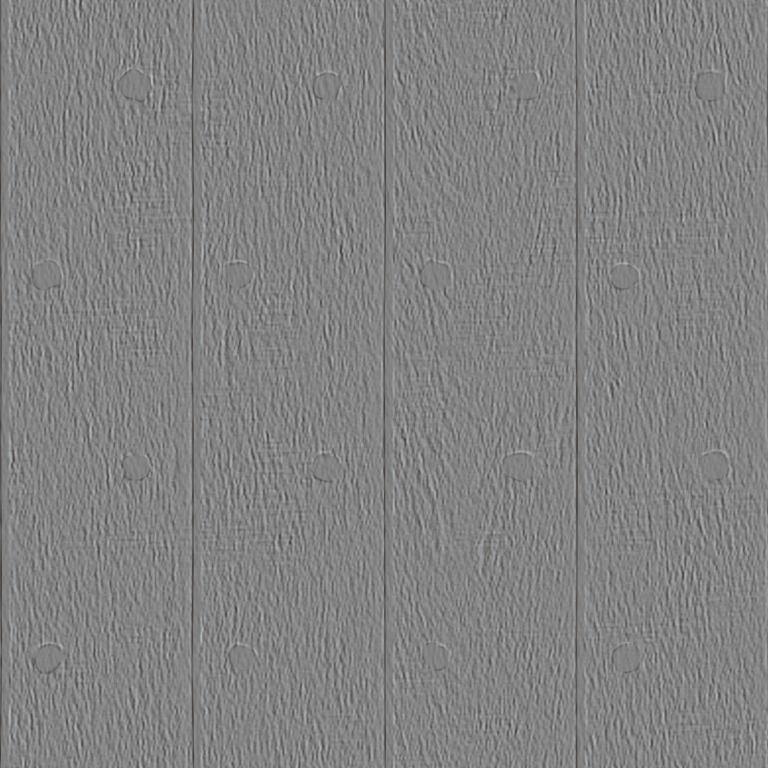
A Shadertoy shader for this texture map:

```glsl
const vec3 DARK  = vec3(0.335, 0.322, 0.312);
const vec3 MID   = vec3(0.510, 0.509, 0.510);
const vec3 LIGHT = vec3(0.640, 0.655, 0.668);

const float PLANKS = 4.0;
const float SEAM_SHIFT = 0.0010;
const float SEAM_HALF_WIDTH = 0.0011;
const float GROOVE_WIDTH = 0.010;

const float PEG_SPACING = 0.2485;
const float PEG_FIRST_ROW = 0.143;
const vec2  PEG_COLUMNS = vec2(0.260, 0.718);   // even and odd rows, in plank widths
const float PEG_RADIUS = 0.0178;

const vec2 GRAIN_COARSE = vec2(240.0, 58.0);
const vec2 GRAIN_FINE   = vec2(390.0, 150.0);
const vec2 RELIEF_STEP  = vec2(0.0030, 0.0014);
const float RELIEF_GAIN = 2.05;
const float ARCH_SLOPE = 0.17;
const float LEAN = 0.06;

float hash(vec2 p) {
    vec3 q = fract(p.xyx * vec3(0.1031, 0.1030, 0.0973));
    q += dot(q, q.yzx + 33.33);
    return fract((q.x + q.y) * q.z);
}

float noise(vec2 p) {
    vec2 i = floor(p), f = fract(p);
    f = f * f * (3.0 - 2.0 * f);
    vec2 e = vec2(0.0, 1.0);
    return mix(mix(hash(i), hash(i + e.yx), f.x),
               mix(hash(i + e.xy), hash(i + e.yy), f.x), f.y);
}

float band(float x, float center, float halfWidth, float soft) {
    return 1.0 - smoothstep(halfWidth - soft, halfWidth + soft, abs(x - center));
}

// Offset from the peg of this cell; z is its random seed
vec3 pegOffset(vec2 p, float plank) {
    float row = floor((p.y - PEG_FIRST_ROW) / PEG_SPACING + 0.5);
    vec2 id = vec2(plank, row);
    float column = mod(row, 2.0) < 0.5 ? PEG_COLUMNS.x : PEG_COLUMNS.y;
    vec2 center = vec2((plank + column) / PLANKS, PEG_FIRST_ROW + row * PEG_SPACING);
    center += vec2(0.010, 0.004) * (vec2(hash(id + 7.0), hash(id + 19.0)) - 0.5);
    return vec3(p - center, hash(id + 41.0));
}

// Coordinates across and along the fibres
vec2 fibreSpace(vec2 p, float plank) {
    vec2 seed = vec2(plank * 17.3, plank * 5.1);
    float x = p.x - (plank + 0.42) / PLANKS;
    float across = x + 0.022 * noise(p * vec2(5.0, 3.5) + seed)
                     + 0.006 * noise(p * vec2(24.0, 13.0) + seed);
    if (plank > 2.5) across += LEAN * p.y;
    else if (plank > 1.5) across += sqrt(x * x + 0.0006) - x - ARCH_SLOPE * p.y;
    vec2 d = pegOffset(p, plank).xy;
    across -= 0.4 * d.x * exp(-dot(d, d) / 0.0008);
    across += 0.0026 * noise(p * vec2(150.0, 190.0));
    return vec2(across, p.y + 0.5 * p.x) + seed;
}

float fibres(vec2 p, float plank) {
    vec2 g = fibreSpace(p, plank);
    return 0.57 * noise(g * GRAIN_COARSE) + 0.43 * noise(p * GRAIN_FINE + 9.0);
}

// High-passed grain: dark pores with pale lips
float woodTone(vec2 p, float plank) {
    float relief = fibres(p, plank)
                 - 0.55 * fibres(p + RELIEF_STEP, plank)
                 - 0.45 * fibres(p - RELIEF_STEP, plank);
    float roughness = mix(0.75, 1.28, noise(p * vec2(30.0, 18.0) + plank * 13.0));
    float tone = RELIEF_GAIN * relief * roughness;

    // Fine tooth, cross scratches and hairline cracks
    tone += 0.34 * (noise(p * 390.0) - 0.5);
    float scratched = smoothstep(0.60, 0.85, noise(p * vec2(11.0, 17.0) + 51.0));
    vec2 scratch = p * vec2(45.0, 300.0);
    tone += 0.30 * scratched * (noise(scratch) - noise(scratch + vec2(0.0, 0.9)));
    vec2 crack = fibreSpace(p, plank) * vec2(210.0, 10.0) + 83.0;
    tone -= 0.28 * (smoothstep(0.84, 0.95, noise(crack))
                  - smoothstep(0.84, 0.95, noise(crack + vec2(0.8, 0.0))));
    return tone + 0.045;
}

void mainImage(out vec4 fragColor, in vec2 fragCoord) {
    vec2 p = fragCoord / iResolution.xy;
    float px = 1.0 / iResolution.y;
    float plank = clamp(floor((p.x - SEAM_SHIFT) * PLANKS), 0.0, PLANKS - 1.0);
    float tone = woodTone(p, plank);

    // Pegs: worn, slightly squared discs with a lit upper right rim
    vec3 peg = pegOffset(p, plank);
    vec2 d = peg.xy;
    float squared = pow(dot(d * d, d * d), 0.25) * 1.08;
    float radius = mix(length(d), squared, 0.6 * peg.z);
    radius += 0.006 * (noise(p * 75.0) - 0.5);
    float size = PEG_RADIUS * mix(0.88, 1.12, hash(vec2(peg.z * 91.0, 3.0)));
    float disc = 1.0 - smoothstep(size - 0.0015, size + 0.0015, radius);
    float facing = dot(d / max(length(d), 0.0001), normalize(vec2(0.6, 0.8)));
    float chipped = smoothstep(0.15, 0.75, noise(p * 120.0));
    float rim = band(radius, size, 0.0012, 0.0012 + px * 0.5);
    float halo = band(radius, size + 0.0035, 0.0012, 0.0012 + px * 0.5);
    tone = mix(tone, tone * 0.38, disc);
    tone -= 0.85 * rim * chipped * (0.75 - 0.25 * facing);
    tone += 0.95 * halo * chipped * smoothstep(-0.6, 0.7, facing);

    // Seams: dark slit, smooth groove to its right and pale worn edges
    float seam = floor(p.x * PLANKS + 0.5);
    float wander = 0.0016 * (noise(vec2(seam * 11.0, p.y * 7.0)) - 0.5);
    float s = p.x - seam / PLANKS - SEAM_SHIFT - wander;
    float edgeWear = noise(vec2(s * 180.0, p.y * 65.0) + seam * 23.0);
    float groove = band(s, GROOVE_WIDTH * 0.5, GROOVE_WIDTH * 0.5, 0.0015);
    float shoulder = band(s, -0.010, 0.008, 0.004);
    tone = mix(tone, tone * 0.35 - 0.03, groove);
    tone = mix(tone, tone * 0.70 + 0.04, shoulder);
    tone += (0.25 + 0.50 * edgeWear) * band(s, -0.0034, 0.0010, 0.0010 + px * 0.5);
    tone += 0.75 * edgeWear * band(s, GROOVE_WIDTH + 0.002, 0.0012, 0.0012 + px * 0.5);
    float slit = band(s, 0.0, SEAM_HALF_WIDTH, px * 0.6);
    tone = mix(tone, -mix(0.60, 1.40, edgeWear), slit);

    vec3 color = mix(MID, tone < 0.0 ? DARK : LIGHT, min(abs(tone), 1.4));
    fragColor = vec4(color, 1.0);
}
```
